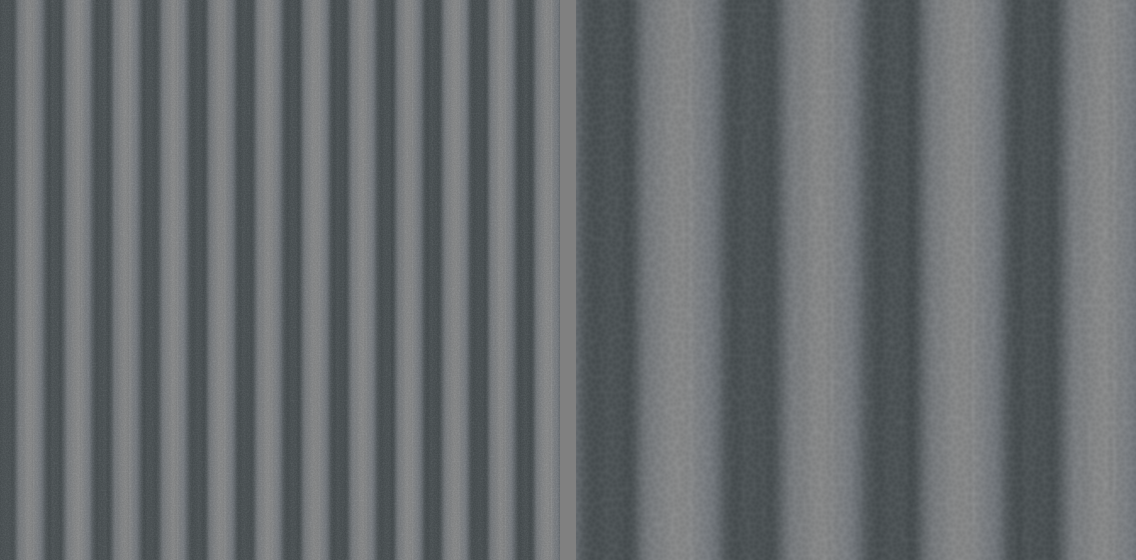
Left, the full canvas; right, a detail of the centre.
Write a WebGL 1 fragment shader that draws this texture.

```glsl
precision highp float;
// Grey corrugated metal sheet: twelve vertical ribs with dark troughs and fine grain.

uniform vec2 u_resolution;

vec2 hash2(vec2 p) {
  vec3 q = fract(p.xyx * vec3(0.1031, 0.1030, 0.0973));
  q += dot(q, q.yzx + 33.33);
  return fract((q.xx + q.yz) * q.zy);
}

// Distance to the nearest scattered point.
float cellular(vec2 p) {
  vec2 cell = floor(p);
  float nearest = 4.0;
  for (int j = -1; j <= 1; j++) {
    for (int i = -1; i <= 1; i++) {
      vec2 c = cell + vec2(float(i), float(j));
      vec2 d = c + hash2(c) - p;
      nearest = min(nearest, dot(d, d));
    }
  }
  return sqrt(nearest);
}

float bump(float x, float center, float width) {
  float d = (x - center) / width;
  return exp(-d * d);
}

void main() {
  vec2 uv = gl_FragCoord.xy / u_resolution;

  // Rib spacing tightens slightly toward the right.
  float d = uv.x - 0.0547;
  float rib = 11.6 * d + 0.322 * d * d + 0.5;
  float p = fract(rib) - 0.5;
  float id = floor(rib);

  // Raised body with a steeper left flank and a rounded crown.
  float body = smoothstep(-0.37, -0.22, p) * (1.0 - smoothstep(0.18, 0.36, p));
  float crown = bump(p, -0.015, 0.175);
  float light = body * (0.68 + 0.32 * crown);
  light *= 1.0 + 0.025 * (hash2(vec2(id, 7.0)).x - 0.5);

  vec3 color = mix(vec3(0.300, 0.325, 0.335), vec3(0.525, 0.530, 0.532), light);

  // Cool flanks, stronger on the right side.
  float flank = body * (1.0 - crown);
  color += vec3(-0.010, -0.002, 0.014) * flank * (p > 0.0 ? 1.2 : 0.7);

  // Creases beside the trough and a thin seam along the crown.
  color -= 0.016 * (bump(p, 0.385, 0.035) + bump(p, -0.390, 0.030));
  color += 0.014 * bump(p, 0.065, 0.013) - 0.012 * bump(p, 0.035, 0.016);

  // Faint drawn streaks, slow shading and grain.
  color += 0.003 * (sin(uv.x * 410.0) + sin(uv.x * 677.0 + 1.3 * sin(uv.y * 3.0)));
  color -= 0.010 * (uv.x - 0.5) * (1.0 - body);
  color += 0.004 * sin(uv.y * 5.0 + id * 1.7) * body;
  color += 0.050 * (cellular(uv * 330.0) - 0.46);

  gl_FragColor = vec4(color, 1.0);
}
```
